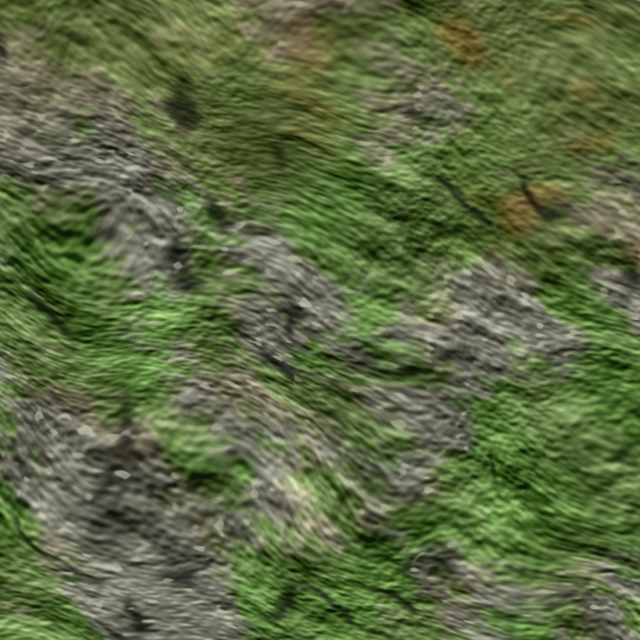
This texture is drawn by a three.js fragment shader. Its source:

```glsl
// Mossy, weathered rock face: a layered slanted height field is lit from above,
// over patches of green moss and grey stone that turn olive and rusty at the top.
// Dark crevices and pale mineral specks break up the surface.
varying vec2 vUv;

// Sine-free hash, giving a gradient in -1..1
vec2 hashGradient(vec2 cell) {
  vec3 h = fract(cell.xyx * vec3(0.1031, 0.1030, 0.0973));
  h += dot(h, h.yzx + 33.33);
  return fract((h.xx + h.yz) * h.zy) * 2.0 - 1.0;
}

float gradientNoise(vec2 p) {
  vec2 cell = floor(p);
  vec2 f = fract(p);
  vec2 u = f * f * f * (f * (f * 6.0 - 15.0) + 10.0);
  vec2 e = vec2(1.0, 0.0);
  float low = mix(dot(hashGradient(cell), f),
                  dot(hashGradient(cell + e.xy), f - e.xy), u.x);
  float high = mix(dot(hashGradient(cell + e.yx), f - e.yx),
                   dot(hashGradient(cell + e.xx), f - e.xx), u.x);
  return mix(low, high, u.y);
}

// Turns the plane so that x runs down to the right, then stretches along it
vec2 slant(vec2 p, float angle, float stretch) {
  float c = cos(angle);
  float s = sin(angle);
  return vec2((c * p.x - s * p.y) / stretch, s * p.x + c * p.y);
}

// Layered noise: coarse layers slope steeply, fine ones lie flatter
float strata(vec2 p, float frequency, float gain) {
  float sum = 0.0;
  float amplitude = 1.0;
  for (int i = 0; i < 5; i++) {
    float layer = float(i);
    vec2 q = slant(p, 0.75 - 0.11 * layer, 1.9);
    sum += amplitude * gradientNoise(q * frequency + layer * 17.3 + 40.0);
    frequency *= 2.03;
    amplitude *= gain;
  }
  return sum;
}

void main() {
  // Bend the layers so they do not run parallel
  vec2 bend = vec2(gradientNoise(vUv * 4.0 + 11.0), gradientNoise(vUv * 4.0 + 57.0));
  vec2 p = vUv + 0.07 * bend;

  // Relief, lit from above
  float height = strata(p, 7.5, 0.6);
  float relief = height - strata(p + vec2(-0.0015, 0.0048), 7.5, 0.6);

  // Moss and stone patches with ragged edges
  float patches = strata(p + 3.7, 4.5, 0.68);
  float moss = smoothstep(-0.24, 0.18, patches + 0.05 - 0.25 * height);
  float hue = gradientNoise(vUv * 7.0 + 90.0);
  vec3 mossColor = mix(vec3(0.31, 0.40, 0.20), vec3(0.34, 0.48, 0.22),
                       smoothstep(-0.25, 0.25, hue));
  vec3 stoneColor = mix(vec3(0.41, 0.41, 0.36), vec3(0.46, 0.44, 0.35),
                        smoothstep(-0.2, 0.2, patches - hue));
  vec3 color = mix(stoneColor, mossColor, moss);

  // Dry olive growth and rust towards the top
  float dry = smoothstep(0.62, 0.92, vUv.y + 0.14 * (vUv.x - 0.5) + 0.4 * bend.x);
  color = mix(color, mix(vec3(0.41, 0.39, 0.29), vec3(0.35, 0.39, 0.21), moss), 0.75 * dry);
  float rust = smoothstep(0.02, 0.35, gradientNoise(p * vec2(9.0, 14.0) + 5.0) + 0.2 * height);
  color += vec3(0.09, -0.02, -0.03) * rust * dry * smoothstep(0.1, 0.8, vUv.x);

  // Light and shade, softer in the dry part
  float tone = (1.75 * relief + 0.2 * height) * mix(1.05, 0.75, dry);
  color = color * (1.0 + 1.1 * tone) + 0.6 * tone;

  // Crevices along zero lines of a slanted noise, present only in places
  vec2 seam = slant(p + 0.012 * height, 0.85, 2.2);
  float crevice = 1.0 - smoothstep(0.0, 0.075, abs(gradientNoise(seam * 10.0 + 23.0)));
  crevice *= smoothstep(0.06, 0.3, gradientNoise(vUv * 8.0 + 71.0));
  color *= 1.0 - 0.6 * crevice;

  // Pale specks on the lit stone
  float fleck = gradientNoise(slant(p, 0.2, 1.7) * 75.0 + 31.0);
  float speck = smoothstep(0.2, 0.45, fleck + 1.2 * relief) * (1.0 - 0.75 * moss);
  color = mix(color, vec3(0.76, 0.77, 0.66), 0.6 * speck * (1.0 - 0.5 * dry));

  gl_FragColor = vec4(clamp(color, vec3(0.06, 0.08, 0.04), vec3(0.92)), 1.0);
}
```
